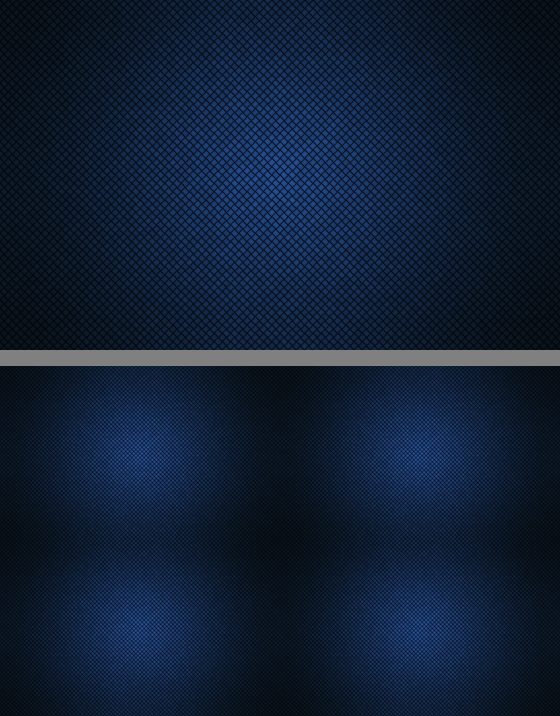
Top, the tile; bottom, the same tile 2 across and 2 down.
Write a WebGL 1 fragment shader that draws this pattern.

```glsl
precision highp float;
// Dark blue diagonal basket weave under a soft elliptical spotlight.
// Skewed cell coordinates give diamonds; their parity picks which strand
// lies on top. The light flattens at the borders, so the sheet tiles.

uniform vec2 u_resolution;

const vec2 REPEATS = vec2(68.0, 42.0);        // diamonds across and down
const vec3 LIT_BLUE = vec3(0.132, 0.272, 0.505);
const vec3 SHADE_BLUE = vec3(0.034, 0.070, 0.102);
const vec3 GAP_TINT = vec3(0.24, 0.30, 0.36); // light left inside a gap
const vec2 GAP_REACH = vec2(0.12, 0.06);      // at strand ends and sides, in diamond sides
const vec2 GAP_DEPTH = vec2(1.0, 0.86);       // falling gaps, rising gaps
const float GAP_SOFTNESS = 0.6;               // edge blur in pixels
const float STRAND_VARIATION = 0.14;
const float UNDER_SHADE = 0.22;               // darkening where a strand dips under
const float SHEEN = 0.10;
const float LIGHT_HEIGHT = 0.65;              // vertical to horizontal light falloff
const float LIGHT_REACH = 1.05;
const float LIGHT_CORE = 1.25;                // roundness of the bright center
const float LIGHT_CURVE = 1.5;

float hash(vec2 p) {
    vec3 q = fract(vec3(p.xyx) * 0.1031);
    q += dot(q, q.yzx + 33.33);
    return fract((q.x + q.y) * q.z);
}

// Elliptical falloff whose slope reaches zero on every border.
float spotlight(vec2 uv) {
    vec2 d = abs(uv * 2.0 - 1.0);
    d *= 1.0 - pow(d, vec2(6.0)) / 7.0;
    float radius = length(d * vec2(1.0, LIGHT_HEIGHT)) / LIGHT_REACH;
    return pow(max(1.0 - pow(radius, LIGHT_CORE), 0.0), LIGHT_CURVE);
}

// Light factor of the woven strands and the gaps between them.
vec3 weave(vec2 cell, float pixel) {
    vec2 diagonal = vec2(cell.x + cell.y, cell.x - cell.y);
    vec2 id = floor(diagonal);
    vec2 local = diagonal - id;

    // Alternate the top strand from one diamond to the next
    bool rising = mod(id.x + id.y, 2.0) < 0.5;
    vec2 strand = rising ? local : local.yx;
    float bend = 2.0 * strand.x - 1.0;
    float across = 2.0 * strand.y - 1.0;
    float shade = 1.06 - UNDER_SHADE * bend * bend;
    shade += SHEEN * (0.5 - across * across);

    // Wrapped identity keeps the variation continuous over the borders
    vec2 center = vec2(id.x + id.y + 1.0, id.x - id.y) * 0.5;
    vec2 wrapped = mod(center, REPEATS);
    shade *= 1.0 + STRAND_VARIATION * (hash(wrapped * 2.0 + 7.0) - 0.5);

    // Gaps are broad where a strand dips under and thin along its sides
    vec2 edge = min(local, 1.0 - local);
    vec2 reach = rising ? GAP_REACH : GAP_REACH.yx;
    float blur = pixel * GAP_SOFTNESS;
    vec2 gap = 1.0 - smoothstep(reach - blur, reach + blur, edge);
    gap *= GAP_DEPTH;
    return shade * mix(vec3(1.0), GAP_TINT, max(gap.x, gap.y));
}

void main() {
    vec2 uv = gl_FragCoord.xy / u_resolution;
    float pixel = length(REPEATS / u_resolution);
    vec3 color = mix(SHADE_BLUE, LIT_BLUE, spotlight(uv));
    color *= weave(uv * REPEATS, pixel);
    gl_FragColor = vec4(color, 1.0);
}
```
